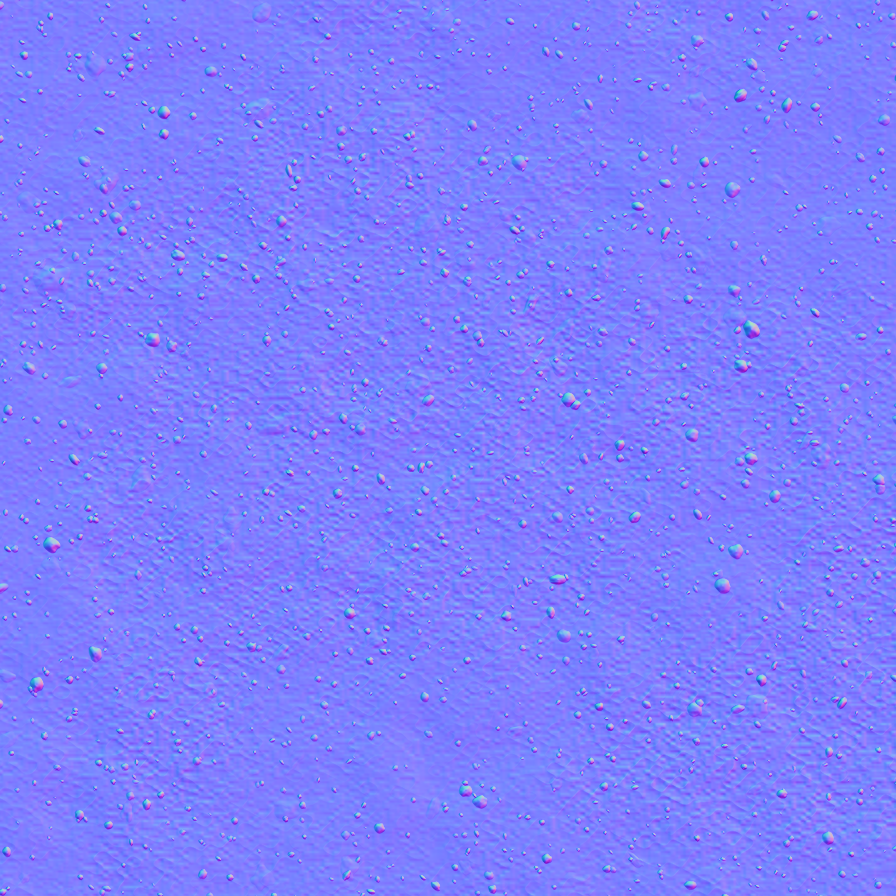
Give the GLSL for this texture map, as a Shadertoy shader.

```glsl
// Tangent-space normal map of gritty soil strewn with small pebbles and faint flat stones.

const int   PEBBLE_LAYERS = 10;
const float PEBBLE_CHANCE = 0.095;            // share of grid cells holding a pebble
const vec2  PEBBLE_CELLS  = vec2(20.0, 62.0); // grid density, coarsest to finest layer
const vec2  PEBBLE_HEIGHT = vec2(0.35, 0.80); // lowest and highest dome, per radius
const int   SLAB_LAYERS   = 4;
const float SLAB_CHANCE   = 0.20;
const vec2  SLAB_CELLS    = vec2(8.0, 15.0);
const vec2  SLAB_HEIGHT   = vec2(0.04, 0.13);
const vec2  GRAIN_STRETCH = vec2(0.85, 1.1);  // grain is slightly wider than tall
const float FINE_FREQ     = 210.0;
const float FINE_SLOPE    = 0.085;
const float CLOD_FREQ     = 75.0;
const float CLOD_SLOPE    = 0.045;
const float SWELL_FREQ    = 18.0;
const float SWELL_SLOPE   = 0.025;
const float PATCH_FREQ    = 5.0;              // size of rough and smooth patches
const float SAMPLE_STEP   = 0.0015;           // slope sampling distance, softens edges
const vec2  TILT          = vec2(-0.012, 0.0);

float hash(vec2 p) {
    return fract(sin(dot(p, vec2(127.1, 311.7))) * 43758.5453);
}

mat2 rotation(float angle) {
    float c = cos(angle), s = sin(angle);
    return mat2(c, s, -s, c);
}

// Smooth value noise from -1 to 1
float noise(vec2 p) {
    vec2 i = floor(p), f = fract(p);
    f = f * f * f * (f * (f * 6.0 - 15.0) + 10.0);
    float low  = mix(hash(i), hash(i + vec2(1.0, 0.0)), f.x);
    float high = mix(hash(i + vec2(0.0, 1.0)), hash(i + vec2(1.0, 1.0)), f.x);
    return 2.0 * mix(low, high, f.y) - 1.0;
}

// One layer of scattered, lumpy elliptical domes; each stays inside its cell
float stones(vec2 p, float cells, float seed, float chance, vec2 heightRange, float lumpiness) {
    vec2 q = rotation(seed * 1.7) * p * cells + seed * 7.3;
    vec2 cell = floor(q);
    vec2 id = cell + seed * 13.1;
    if (hash(id) > chance) return 0.0;

    float radius = mix(0.09, 0.21, pow(hash(id + 3.7), 1.4));
    float aspect = mix(1.0, 2.1, pow(hash(id + 9.2), 2.0));
    vec2 center = mix(vec2(0.25), vec2(0.75), vec2(hash(id + 21.4), hash(id + 33.8)));
    vec2 local = rotation(6.283 * hash(id + 47.6)) * (q - cell - center) / radius;
    local.y *= aspect;

    float dist = length(local) + lumpiness * noise(local * 1.6 + id);
    float dome = pow(max(1.0 - dist * dist, 0.0), 1.3);
    float height = mix(heightRange.x, heightRange.y, hash(id + 58.3));
    return dome * height * radius / (cells * sqrt(aspect));
}

// Soil surface: swells, clods and fine grit, rougher in patches
float soil(vec2 p) {
    vec2 g = p * GRAIN_STRETCH;
    float patches = noise(p * PATCH_FREQ + 4.1) + 0.5 * noise(p * PATCH_FREQ * 2.3 + 8.6);
    float rough = mix(0.6, 1.4, smoothstep(-0.7, 0.9, patches));
    float fine = noise(g * FINE_FREQ) * FINE_SLOPE / FINE_FREQ;
    float clods = (0.5 - abs(noise(rotation(0.6) * g * CLOD_FREQ + 31.0))) * CLOD_SLOPE / CLOD_FREQ;
    float swell = noise(rotation(1.1) * p * SWELL_FREQ + 12.0) * SWELL_SLOPE / SWELL_FREQ;
    return (fine + clods) * rough + swell;
}

float surface(vec2 p) {
    float slabs = 0.0, pebbles = 0.0;
    for (int i = 0; i < SLAB_LAYERS; i++) {
        float t = float(i) / float(SLAB_LAYERS - 1);
        float cells = mix(SLAB_CELLS.x, SLAB_CELLS.y, t);
        slabs = max(slabs, stones(p, cells, float(i) + 20.0, SLAB_CHANCE, SLAB_HEIGHT, 0.35));
    }
    for (int i = 0; i < PEBBLE_LAYERS; i++) {
        float t = float(i) / float(PEBBLE_LAYERS - 1);
        float cells = mix(PEBBLE_CELLS.x, PEBBLE_CELLS.y, t);
        pebbles = max(pebbles, stones(p, cells, float(i) + 1.0, PEBBLE_CHANCE, PEBBLE_HEIGHT, 0.16));
    }
    return soil(p) + slabs + pebbles;
}

void mainImage(out vec4 fragColor, in vec2 fragCoord) {
    vec2 p = fragCoord / iResolution.y;

    // Slope from forward differences
    float here = surface(p);
    vec2 slope = vec2(surface(p + vec2(SAMPLE_STEP, 0.0)) - here,
                      surface(p + vec2(0.0, SAMPLE_STEP)) - here) / SAMPLE_STEP;

    // Pack the unit normal into colour
    vec3 normal = normalize(vec3(TILT - slope, 1.0));
    fragColor = vec4(0.5 + 0.5 * normal, 1.0);
}
```
